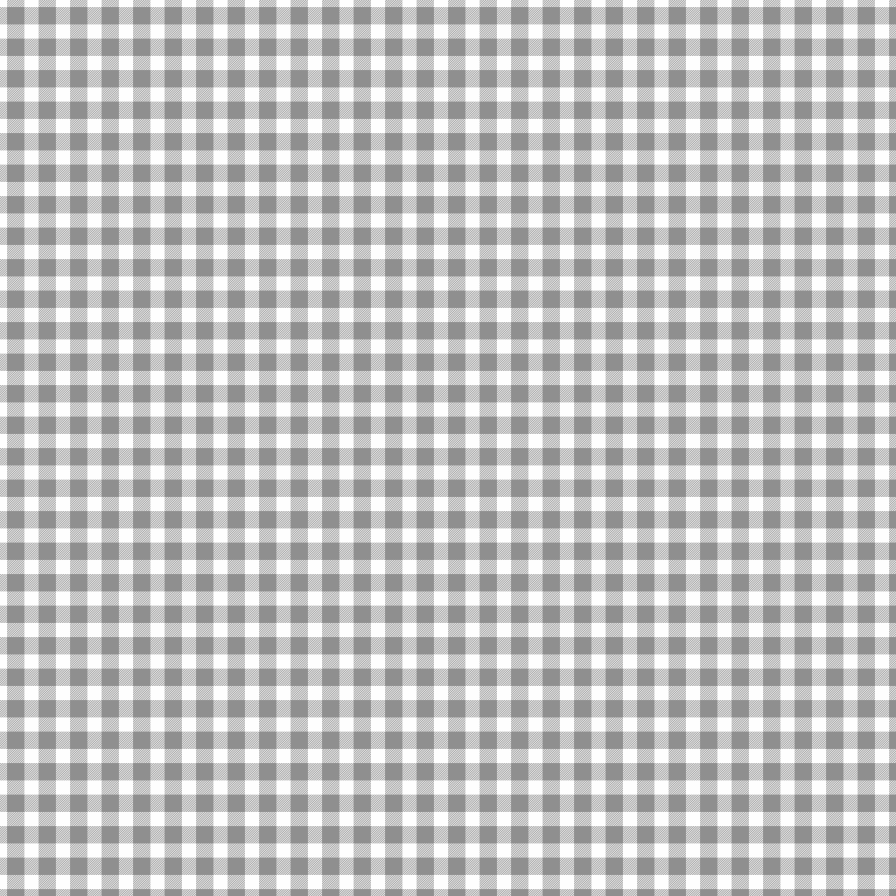
Reproduce this pattern procedurally as a WebGL 1 fragment shader.

```glsl
precision highp float;
// Gingham cloth: grey bands cross on white in both directions.
// A fine diagonal twill picks the warp or the weft thread on top, so
// crossings are solid grey and single bands are a half-tone hatch.

uniform vec2 u_resolution;

// Coverage of a band centred in each unit tile, smoothed over one pixel.
vec2 bandCoverage(vec2 tile, float pixel) {
  vec2 edge = 0.275 - abs(fract(tile) - 0.5);
  return clamp(edge / pixel + 0.5, 0.0, 1.0);
}

// Share of warp on top; fades to an even blend when too fine to resolve.
float twillWeave(vec2 tile, float pixel) {
  float threads = 14.0;
  float width = threads * pixel;
  float wave = abs(fract((tile.x + tile.y) * threads) - 0.5) - 0.25;
  float stripe = clamp(wave / width + 0.5, 0.0, 1.0);
  return mix(stripe, 0.5, smoothstep(0.25, 0.6, width));
}

void main() {
  // Tiles are counted from the upper left corner.
  float repeats = 28.444;
  vec2 uv = gl_FragCoord.xy / u_resolution.y;
  vec2 tile = vec2(uv.x, 1.0 - uv.y) * repeats;
  float pixel = repeats / u_resolution.y;

  // Weave the two sets of bands together.
  vec2 band = bandCoverage(tile, pixel);
  float dye = mix(band.y, band.x, twillWeave(tile, pixel));

  vec3 white = vec3(0.995);
  vec3 grey = vec3(0.56);
  gl_FragColor = vec4(mix(white, grey, dye), 1.0);
}
```
